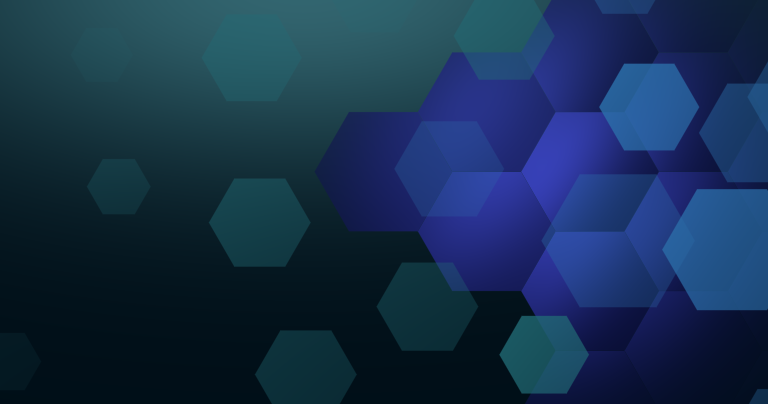
Give the GLSL for this background, as a Shadertoy shader.

```glsl
#define CELL_R 0.1705
#define CELL_ORIGIN vec2(0.949, 0.575)
#define LIGHT_POS vec2(1.35, 0.575)
#define HAZE_POS vec2(0.75, 1.05)
#define DEEP vec3(0.0, 0.055, 0.09)
#define HAZE vec3(0.20, 0.40, 0.44)
#define NAVY vec3(0.035, 0.05, 0.21)
#define INDIGO vec3(0.24, 0.27, 0.80)
#define TEAL vec3(0.13, 0.42, 0.46)
#define SKY vec3(0.17, 0.44, 0.67)

const float HALF_HEIGHT = 0.866;

// Flat-topped hexagon: x, y, circumradius, opacity
const vec4 tealTiles[10] = vec4[10](
    vec4(0.623, 0.857, 0.124, 0.38),
    vec4(0.252, 0.864, 0.077, 0.10),
    vec4(0.294, 0.538, 0.079, 0.24),
    vec4(0.643, 0.449, 0.126, 0.42),
    vec4(0.757, 0.073, 0.126, 0.34),
    vec4(1.058, 0.241, 0.126, 0.34),
    vec4(0.020, 0.105, 0.082, 0.11),
    vec4(0.927, 1.022, 0.118, 0.16),
    vec4(1.248, 0.911, 0.125, 0.48),
    vec4(1.347, 0.122, 0.111, 0.72));

const vec4 skyTiles[8] = vec4[8](
    vec4(1.112, 0.582, 0.136, 0.26),
    vec4(1.530, 0.404, 0.190, 0.33),
    vec4(1.871, 0.671, 0.141, 0.40),
    vec4(1.980, 0.760, 0.130, 0.35),
    vec4(1.607, 0.735, 0.124, 0.75),
    vec4(1.812, 0.382, 0.173, 0.68),
    vec4(1.547, 1.062, 0.111, 0.35),
    vec4(1.905, -0.015, 0.060, 0.30));

float hexDistance(vec2 q, float radius) {
    q = abs(q);
    return max(q.y, q.x * HALF_HEIGHT + q.y * 0.5) - radius * HALF_HEIGHT;
}

float hexMask(vec2 q, float radius) {
    float edge = 0.75 / iResolution.y;
    return 1.0 - smoothstep(-edge, edge, hexDistance(q, radius));
}

// Hazy light falling from the upper left
vec3 backdrop(vec2 p) {
    vec2 d = p - HAZE_POS;
    return mix(DEEP, HAZE, exp(-0.9 * d.x * d.x - 4.4 * d.y * d.y));
}

// Honeycomb of shaded cells widening to the right
vec3 addHoneycomb(vec3 color, vec2 p) {
    float lightDist = length(p - LIGHT_POS);
    float glow = exp(-6.0 * lightDist * lightDist);
    float opacity = mix(0.97, 0.78, p.y) * (1.0 - smoothstep(0.35, 0.95, lightDist));
    float rowStep = 2.0 * HALF_HEIGHT * CELL_R;
    vec3 base = color;
    for (int column = 0; column < 5; column++) {
        for (int row = -2; row <= 2; row++) {
            float offsetRow = float(row) + 0.5 * float(column & 1);
            if (column < 2 && abs(offsetRow) > 0.5 * float(column)) continue;
            vec2 center = CELL_ORIGIN + vec2(1.5 * CELL_R * float(column), rowStep * offsetRow);
            vec2 q = p - center;
            float slope = dot(q / CELL_R, vec2(0.75, -0.55));
            float depth = mix(0.3, 0.8, min(float(column) * 0.5, 1.0));
            float shade = 1.0 - depth * smoothstep(-0.55, 0.9, slope);
            vec3 cell = mix(NAVY, INDIGO, glow * shade);
            color = mix(color, mix(base, cell, opacity), hexMask(q, CELL_R));
        }
    }
    return color;
}

// Translucent tile, slightly brighter at its upper left
vec3 addTile(vec3 color, vec2 p, vec4 tile, vec3 tint) {
    vec2 q = p - tile.xy;
    float sheen = 1.0 + 0.12 * dot(q / tile.z, vec2(-0.8, 0.6));
    return mix(color, tint, hexMask(q, tile.z) * tile.w * sheen);
}

void mainImage(out vec4 fragColor, in vec2 fragCoord) {
    vec2 p = fragCoord / iResolution.y;
    vec3 color = addHoneycomb(backdrop(p), p);
    for (int i = 0; i < tealTiles.length(); i++) color = addTile(color, p, tealTiles[i], TEAL);
    for (int i = 0; i < skyTiles.length(); i++) color = addTile(color, p, skyTiles[i], SKY);
    fragColor = vec4(color, 1.0);
}
```
